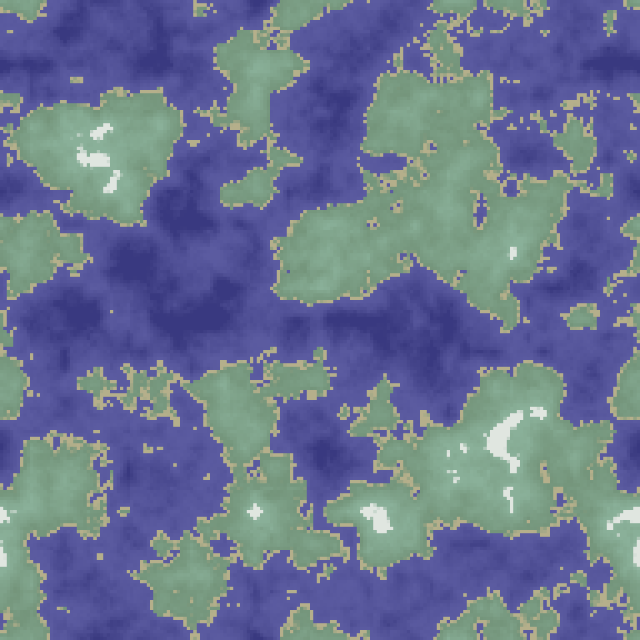
Reproduce this texture procedurally as a WebGL 1 fragment shader.

```glsl
precision highp float;

// Draws a coarse-celled map of islands in a blue sea, with sandy coasts and pale peaks.
// Height is a sum of bilinear noise lattices, each twice as fine as the last,
// sampled once per map cell and turned into colour by height bands.

uniform vec2 u_resolution;

// Terrain shape
const float CELLS = 192.0;        // map cells across the canvas
const float CELL_SOFTNESS = 0.12; // half width of the blend between cells, in cells
const float BASE_LATTICE = 10.0;  // nodes across the canvas in the coarsest layer (even)
const int OCTAVES = 6;
const float GAIN = 0.58;          // strength of each layer relative to the last
const float SEED = 17.0;

// Height bands
const float SEA_LEVEL = 0.030;
const float SAND_TOP = 0.028;     // this and the rest are measured from sea level
const float GRASS_START = 0.070;
const float UPLAND = 0.50;
const float SNOW_LINE = 0.56;
const float DEEPEST = 0.50;

// Colours
const vec3 SHALLOW_SEA = vec3(0.358, 0.358, 0.630);
const vec3 DEEP_SEA = vec3(0.225, 0.225, 0.500);
const vec3 SAND = vec3(0.710, 0.688, 0.545);
const vec3 GRASS = vec3(0.455, 0.583, 0.482);
const vec3 HIGH_GRASS = vec3(0.540, 0.690, 0.600);
const vec3 SNOW = vec3(0.880, 0.900, 0.880);

float hash(vec2 p, float seed) {
  vec3 q = fract(vec3(p.xyx + seed) * vec3(0.1031, 0.1030, 0.0973));
  q += dot(q, q.yzx + 33.33);
  return fract((q.x + q.y) * q.z);
}

// Random displacement at a lattice node. One half of the map takes the negated,
// shifted values of the other, so that highs and lows always balance.
float nodeHeight(vec2 node, float size, float seed) {
  vec2 q = mod(node, size);
  float side = step(0.5 * size, q.x);
  q = vec2(q.x - side * 0.5 * size, mod(q.y + side * 3.0, size));
  return (1.0 - 2.0 * side) * (hash(q, seed) - 0.5);
}

// Bilinear interpolation keeps the creases and pointed summits of the lattice.
float latticeNoise(vec2 uv, float size, float seed) {
  vec2 p = uv * size;
  vec2 i = floor(p);
  vec2 f = p - i;
  float low = mix(nodeHeight(i, size, seed),
                  nodeHeight(i + vec2(1.0, 0.0), size, seed), f.x);
  float high = mix(nodeHeight(i + vec2(0.0, 1.0), size, seed),
                   nodeHeight(i + vec2(1.0, 1.0), size, seed), f.x);
  return mix(low, high, f.y);
}

float terrainHeight(vec2 uv) {
  float height = 0.0;
  float strength = 1.0;
  float size = BASE_LATTICE;
  for (int k = 0; k < OCTAVES; k++) {
    height += strength * latticeNoise(uv, size, SEED + 41.0 * float(k));
    strength *= GAIN;
    size *= 2.0;
  }
  return height;
}

vec3 terrainColour(float height) {
  float rise = height - SEA_LEVEL;
  float depth = clamp(-rise / DEEPEST, 0.0, 1.0);
  vec3 sea = mix(SHALLOW_SEA, DEEP_SEA, depth * sqrt(depth));
  vec3 grass = mix(GRASS, HIGH_GRASS,
                   clamp((rise - GRASS_START) / (UPLAND - GRASS_START), 0.0, 1.0));
  vec3 land = mix(SAND, grass, smoothstep(SAND_TOP, GRASS_START, rise));
  land = mix(land, SNOW, smoothstep(SNOW_LINE - 0.012, SNOW_LINE + 0.012, rise));
  return mix(sea, land, step(0.0, rise));
}

vec3 cellColour(vec2 cell) {
  return terrainColour(terrainHeight((cell + 0.5) / CELLS));
}

void main() {
  vec2 uv = gl_FragCoord.xy / min(u_resolution.x, u_resolution.y);

  // Blend the four nearest cells over a narrow band along their shared edges
  vec2 p = uv * CELLS - 0.5;
  vec2 cell = floor(p);
  vec2 blend = smoothstep(0.5 - CELL_SOFTNESS, 0.5 + CELL_SOFTNESS, p - cell);
  vec3 lower = mix(cellColour(cell), cellColour(cell + vec2(1.0, 0.0)), blend.x);
  vec3 upper = mix(cellColour(cell + vec2(0.0, 1.0)),
                   cellColour(cell + vec2(1.0, 1.0)), blend.x);

  gl_FragColor = vec4(mix(lower, upper, blend.y), 1.0);
}
```
